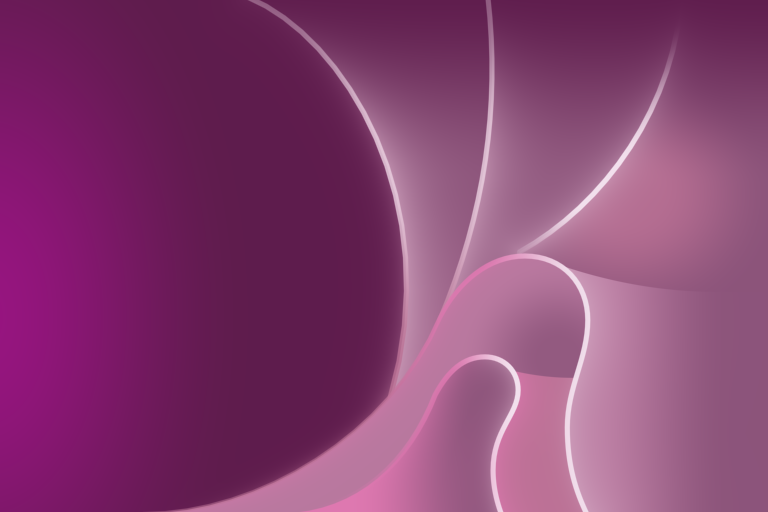
Write a Shadertoy shader that draws this background.

```glsl
const vec3 PLUM = vec3(0.37, 0.11, 0.30);
const vec3 MAGENTA = vec3(0.59, 0.08, 0.50);
const vec3 MAUVE = vec3(0.55, 0.33, 0.48);
const vec3 ROSE = vec3(0.73, 0.44, 0.58);
const vec3 ORCHID = vec3(0.72, 0.47, 0.62);
const vec3 PINK = vec3(0.87, 0.47, 0.69);
const vec3 HAZE = vec3(0.82, 0.64, 0.75);
const vec3 PEARL = vec3(0.95, 0.88, 0.93);
const float LINE_HALF_WIDTH = 0.0050;
const int STEPS = 16;

// Running state of a path: x = distance, y = +1 outside / -1 inside
void segment(vec2 p, vec2 a, vec2 b, inout vec2 path) {
    vec2 e = b - a, w = p - a;
    path.x = min(path.x, length(w - e * clamp(dot(w, e) / dot(e, e), 0.0, 1.0)));
    if ((a.y > p.y) != (b.y > p.y) && w.x < w.y * e.x / e.y) path.y = -path.y;
}

void cubic(vec2 p, vec2 a, vec2 b, vec2 c, vec2 d, inout vec2 path) {
    vec2 last = a;
    for (int i = 1; i <= STEPS; i++) {
        float t = float(i) / float(STEPS), s = 1.0 - t;
        vec2 next = s*s*s*a + 3.0*s*s*t*b + 3.0*s*t*t*c + t*t*t*d;
        segment(p, last, next, path);
        last = next;
    }
}

// Signed distance to a rib, continued down beneath the folds
float rib(vec2 p, vec2 a, vec2 b, vec2 c, vec2 d) {
    vec2 path = vec2(9.0, 1.0);
    cubic(p, a, b, c, d, path);
    segment(p, d, vec2(d.x, -0.2), path);
    return path.x * path.y;
}

float outerFold(vec2 p) {
    vec2 path = vec2(9.0, 1.0);
    cubic(p, vec2(0.28, -0.003), vec2(0.505, -0.003), vec2(0.762, 0.152), vec2(0.859, 0.379), path);
    cubic(p, vec2(0.859, 0.379), vec2(0.895, 0.45), vec2(0.955, 0.50), vec2(1.025, 0.50), path);
    cubic(p, vec2(1.025, 0.50), vec2(1.10, 0.50), vec2(1.148, 0.445), vec2(1.148, 0.375), path);
    cubic(p, vec2(1.148, 0.375), vec2(1.148, 0.30), vec2(1.108, 0.245), vec2(1.108, 0.165), path);
    cubic(p, vec2(1.108, 0.165), vec2(1.108, 0.09), vec2(1.125, 0.04), vec2(1.147, -0.006), path);
    return path.x * path.y;
}

float innerFold(vec2 p) {
    vec2 path = vec2(9.0, 1.0);
    cubic(p, vec2(0.55, -0.003), vec2(0.70, 0.0), vec2(0.80, 0.10), vec2(0.85, 0.229), path);
    cubic(p, vec2(0.85, 0.229), vec2(0.875, 0.275), vec2(0.905, 0.303), vec2(0.947, 0.303), path);
    cubic(p, vec2(0.947, 0.303), vec2(0.985, 0.303), vec2(1.012, 0.275), vec2(1.012, 0.238), path);
    cubic(p, vec2(1.012, 0.238), vec2(1.012, 0.19), vec2(0.963, 0.16), vec2(0.963, 0.082), path);
    cubic(p, vec2(0.963, 0.082), vec2(0.963, 0.05), vec2(0.97, 0.02), vec2(0.98, -0.006), path);
    return path.x * path.y;
}

float glow(float d, float reach) { return exp(-abs(d) / reach); }

void mainImage(out vec4 fragColor, in vec2 fragCoord) {
    vec2 p = fragCoord / iResolution.y;
    float aa = 0.8 / iResolution.y;
    float ribA = rib(p, vec2(0.485, 1.005), vec2(0.67, 0.929), vec2(0.874, 0.608), vec2(0.762, 0.223));
    float ribB = rib(p, vec2(0.953, 1.005), vec2(0.977, 0.792), vec2(0.947, 0.583), vec2(0.859, 0.375));
    float ribC = rib(p, vec2(1.333, 1.03), vec2(1.323, 0.79), vec2(1.177, 0.598), vec2(1.015, 0.508));
    float outer = outerFold(p), inner = innerFold(p);
    float shade = smoothstep(0.64, 1.04, p.y);
    float lit = 1.0 - smoothstep(0.72, 1.0, p.y);

    // Dark field with a magenta light at the left
    float light = 1.0 - smoothstep(0.0, 1.0, length((p - vec2(-0.03, 0.38)) / vec2(0.53, 0.88)));
    vec3 field = mix(PLUM, MAGENTA, light);
    field = mix(field, ORCHID, 0.42 * glow(ribA, 0.024) * mix(0.25, 1.0, lit));
    field = mix(field, ROSE, 0.35 * glow(outer, 0.012) * smoothstep(0.3, 0.6, p.x));

    // Panels fanned between the ribs
    vec3 panelA = mix(MAUVE, ORCHID, 0.45 * (1.0 - smoothstep(0.2, 0.65, p.y)));
    panelA = mix(panelA, HAZE, 0.75 * glow(ribA, 0.055));
    vec3 panelB = mix(MAUVE, HAZE, 0.70 * glow(ribB, 0.055));
    panelB = mix(panelB, HAZE, 0.55 * glow(ribC, 0.035));
    vec3 panelC = mix(MAUVE, ROSE, 0.85 * (1.0 - smoothstep(0.05, 0.26, length((p - vec2(1.23, 0.62)) * vec2(0.9, 1.0)))));
    panelC = mix(panelC, HAZE, 0.65 * glow(ribC, 0.035));
    vec3 panels = mix(panelA, panelB, smoothstep(-aa, aa, ribB));
    panels = mix(panels, panelC, smoothstep(-aa, aa, ribC));
    panels = mix(panels, PLUM, shade);

    // Lower right panel under a curved brim
    float brimX = max(1.4 - p.x, 0.0) / 0.3;
    float brim = p.y - 0.43 - 0.05 * brimX * brimX;
    vec3 side = mix(ORCHID, MAUVE, smoothstep(1.16, 1.43, p.x));
    side = mix(side, HAZE, 0.8 * glow(outer, 0.055));
    float sideMask = smoothstep(aa, -aa, brim) * step(1.06, p.x);
    panels = mix(panels, side, sideMask);
    vec3 color = mix(field, panels, smoothstep(-aa, aa, ribA));

    // Rib highlights
    float warm = smoothstep(0.28, 0.65, p.y);
    vec3 ribColor = mix(ROSE, PEARL, 0.85 * warm);
    float ribAB = min(abs(ribA), abs(ribB));
    color = mix(color, ribColor, smoothstep(aa, -aa, ribAB - LINE_HALF_WIDTH) * mix(0.35, 0.82, lit));
    float lineC = smoothstep(aa, -aa, abs(ribC) - LINE_HALF_WIDTH);
    color = mix(color, PEARL, lineC * (1.0 - smoothstep(0.68, 0.96, p.y)) * smoothstep(0.48, 0.60, p.y));

    // Outer fold, shaded above its inner brim
    vec3 fold = mix(ORCHID, PINK, 0.35 * glow(outer, 0.025) * (1.0 - smoothstep(0.9, 1.1, p.x)));
    fold = mix(fold, MAUVE, 0.85 * (1.0 - smoothstep(0.03, 0.19, length(p - vec2(1.09, 0.30)))));
    vec3 gap = mix(ROSE, PINK, 0.7 * glow(inner, 0.035));
    gap = mix(gap, HAZE, 0.35 * glow(outer, 0.018));
    float tail = (1.12 - p.x) / 0.11;
    float gapMask = smoothstep(aa, -aa, p.y - 0.262 - 0.012 * tail * tail) * step(0.95, p.x);
    fold = mix(fold, gap, gapMask);

    // Inner fold
    vec3 core = mix(PINK, MAUVE, smoothstep(0.68, 0.96, p.x + 0.12 * p.y));
    core = mix(core, PINK, 0.45 * glow(inner, 0.035) * (1.0 - smoothstep(0.86, 1.0, p.x)));
    core = mix(core, HAZE, 0.6 * glow(inner, 0.025) * smoothstep(0.9, 1.0, p.x));
    fold = mix(fold, core, smoothstep(aa, -aa, inner));
    color = mix(color, fold, smoothstep(aa, -aa, outer));

    // Fold highlights turn from rose to pearl toward the right
    vec3 innerLine = mix(PINK, PEARL, smoothstep(0.87, 1.01, p.x));
    float innerEdge = smoothstep(aa, -aa, abs(inner) - LINE_HALF_WIDTH);
    float innerFade = smoothstep(0.6, 0.96, p.x) * smoothstep(aa, -aa, outer);
    color = mix(color, innerLine, innerEdge * innerFade);
    vec3 outerLine = mix(mix(ROSE, PINK, smoothstep(0.7, 0.9, p.x)), PEARL, smoothstep(0.93, 1.13, p.x));
    float outerWidth = LINE_HALF_WIDTH * mix(0.6, 1.0, smoothstep(0.7, 1.0, p.x));
    float outerEdge = smoothstep(aa, -aa, abs(outer) - outerWidth);
    color = mix(color, outerLine, outerEdge * mix(0.55, 0.95, smoothstep(0.5, 1.05, p.x)));
    fragColor = vec4(color, 1.0);
}
```
